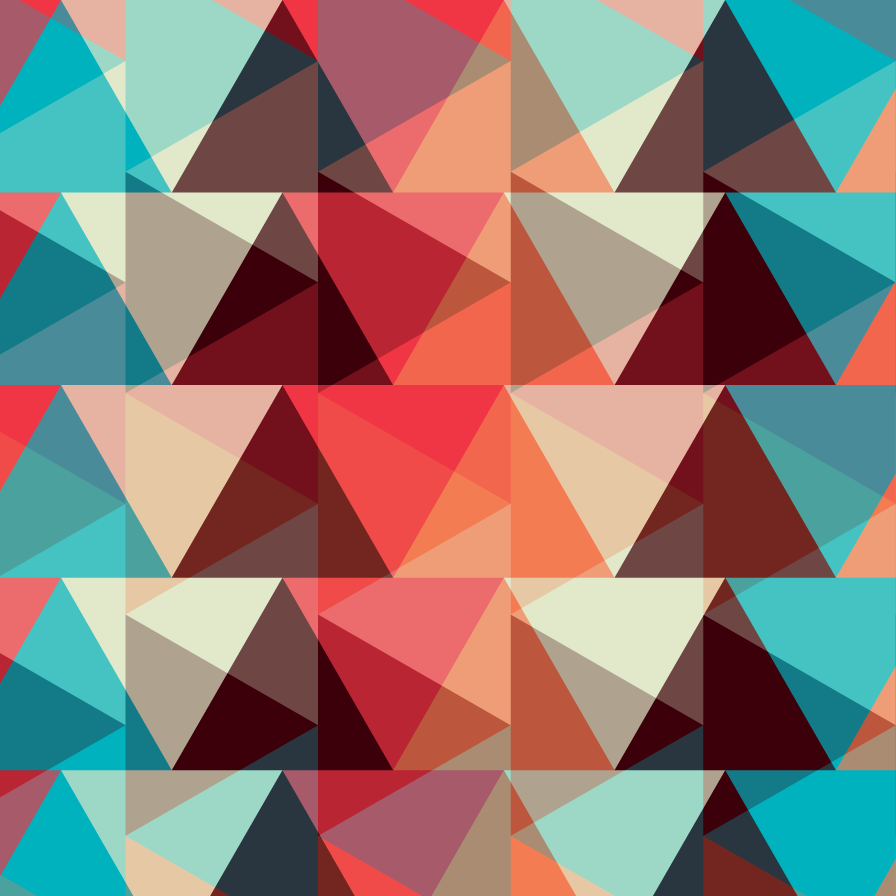
Write a WebGL 2 fragment shader that draws this pattern.

```glsl
#version 300 es
precision highp float;
// Two overlaid bands of coloured triangles, one along the rows and one along the columns.

#define TRIANGLE_SIDE 0.2471
#define BAND_HEIGHT 0.2149
#define FIRST_APEX 0.0681
#define COLUMN_OFFSET 0.1401
#define OVERLAY_OPACITY 0.305
#define SAMPLES 4

uniform vec2 u_resolution;
out vec4 fragColor;

const vec3 RED = vec3(0.941, 0.208, 0.271);
const vec3 TEAL = vec3(0.0, 0.694, 0.745);
const vec3 CREAM = vec3(0.886, 0.914, 0.792);
const vec3 MAROON = vec3(0.231, 0.0, 0.035);
const vec3 ORANGE = vec3(0.957, 0.486, 0.322);

// Colour order of neighbouring triangles along a band
const int SEQUENCE_LENGTH = 10;
const vec3 SEQUENCE[SEQUENCE_LENGTH] = vec3[](
    RED, TEAL, CREAM, MAROON, RED,
    ORANGE, CREAM, MAROON, TEAL, ORANGE);

vec3 sequenceColor(float index) {
    return SEQUENCE[int(mod(index + 0.5, float(SEQUENCE_LENGTH)))];
}

// Triangle colour at a position along a band; fromApex runs 0 to 1 across it
vec3 bandColor(float along, float fromApex) {
    float u = (along - FIRST_APEX) / TRIANGLE_SIDE;
    float nearestApex = floor(u + 0.5);
    bool insideApex = abs(u - nearestApex) < 0.5 * fromApex;
    float index = insideApex ? 2.0 * nearestApex + 1.0
                             : 2.0 * floor(u) + 2.0;
    return sequenceColor(index);
}

// Row triangles with a translucent transposed copy on top; p.y points down
vec3 patternColor(vec2 p) {
    vec3 rows = bandColor(p.x, fract(p.y / BAND_HEIGHT));
    float acrossColumn = fract((p.x - COLUMN_OFFSET) / BAND_HEIGHT);
    vec3 columns = bandColor(p.y, 1.0 - acrossColumn);
    return mix(rows, columns, OVERLAY_OPACITY);
}

void main() {
    // Average a grid of samples inside the pixel to smooth the edges
    vec3 color = vec3(0.0);
    for (int j = 0; j < SAMPLES; j++) {
        for (int i = 0; i < SAMPLES; i++) {
            vec2 jitter = (vec2(i, j) + 0.5) / float(SAMPLES) - 0.5;
            vec2 p = (gl_FragCoord.xy + jitter) / u_resolution.y;
            color += patternColor(vec2(p.x, 1.0 - p.y));
        }
    }
    fragColor = vec4(color / float(SAMPLES * SAMPLES), 1.0);
}
```
